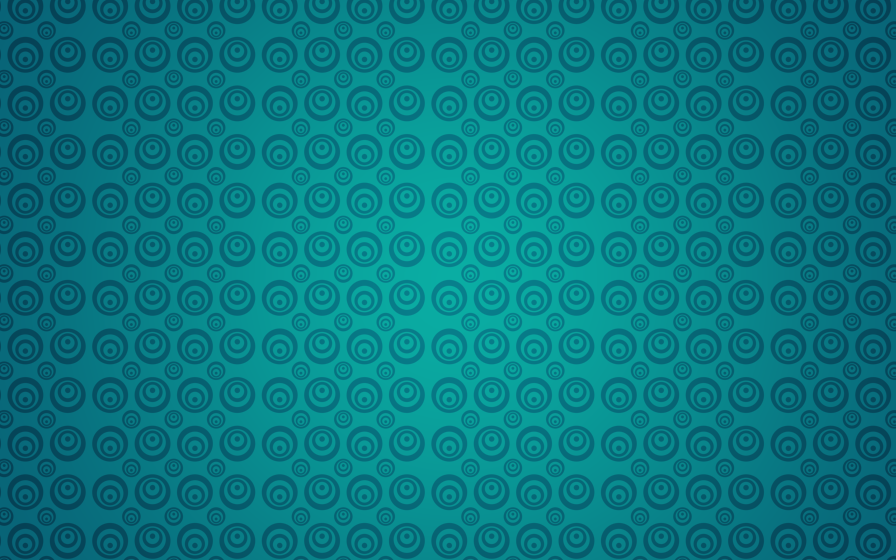
This pattern is drawn by a Shadertoy shader. Its source:

```glsl
float disc(vec2 p, float centerY, float radius, float blur) {
    return 1.0 - smoothstep(-blur, blur, length(p - vec2(0.0, centerY)) - radius);
}

// Nested off-centre rings with a dot; the outer radius is 1
float eye(vec2 p, float blur) {
    float mask = disc(p, 0.0, 1.0, blur);
    mask -= disc(p, 0.07, 0.74, blur);
    mask += disc(p, 0.17, 0.56, blur);
    mask -= disc(p, 0.20, 0.38, blur);
    mask += disc(p, 0.26, 0.15, blur);
    return clamp(mask, 0.0, 1.0);
}

// Grid of eyes that flip upside down in every other column;
// a gap of n leaves out each nth column, counted from the origin
float eyeGrid(vec2 p, vec2 origin, float radius, float gap, float pixel) {
    vec2 pitch = vec2(0.0757, 0.0868);
    vec2 cell = floor((p - origin) / pitch + 0.5);
    vec2 local = p - origin - cell * pitch;
    local.y *= 1.0 - 2.0 * mod(cell.x, 2.0);
    float kept = gap > 0.0 ? step(0.5, mod(cell.x, gap)) : 1.0;
    return kept * eye(local / radius, 0.75 * pixel / radius);
}

void mainImage(out vec4 fragColor, in vec2 fragCoord) {
    vec2 p = fragCoord / iResolution.y;
    float aspect = iResolution.x / iResolution.y;
    float pixel = 1.0 / iResolution.y;

    // Large eyes, with small ones in the gaps between them
    float large = eyeGrid(p, vec2(0.1210, 0.9022), 0.0320, 0.0, pixel);
    float small = eyeGrid(p, vec2(0.1589, 0.9456), 0.0165, 4.0, pixel);
    float ink = max(large, small);

    // Radial light, brightest in the middle
    vec2 fromCenter = p - vec2(0.51 * aspect, 0.5);
    float shade = smoothstep(0.0, 1.0, length(fromCenter) * 0.92 + 0.03);
    vec3 ground = mix(vec3(0.04, 0.68, 0.64), vec3(0.03, 0.38, 0.46), shade);
    vec3 ring = mix(vec3(0.03, 0.50, 0.55), vec3(0.02, 0.24, 0.32), shade);

    fragColor = vec4(mix(ground, ring, ink), 1.0);
}
```
